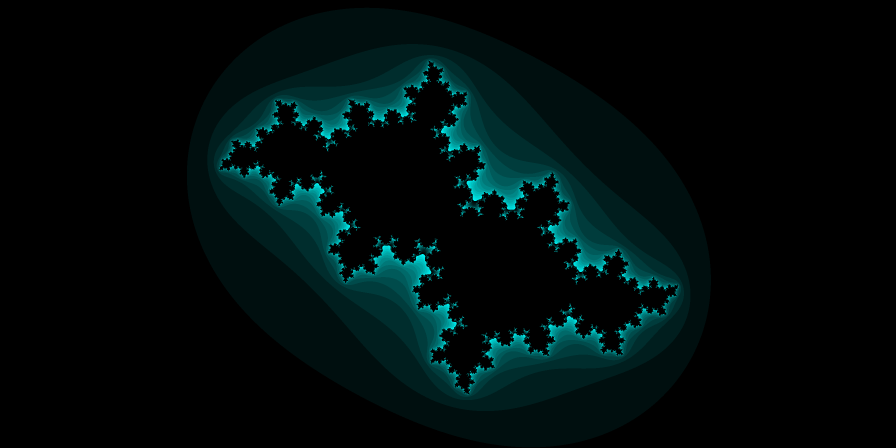
Write a WebGL 1 fragment shader that draws this background.

```glsl
precision highp float;
// A filled Julia set of z*z + c, black inside teal escape-time bands.
// c lies at a golden-mean rotation, so two large discs pinch at the centre.
// Each pixel averages a 3 x 3 grid of samples to smooth the edges.

uniform vec2 u_resolution;

const int MAX_STEPS = 60;

// Brightness from the number of steps that stay within radius 2.
float escapeGlow(vec2 z) {
  const vec2 c = vec2(-0.39054, 0.58679);
  float steps = 0.0;
  bool escaped = false;
  for (int i = 0; i < MAX_STEPS; i++) {
    z = vec2(z.x * z.x - z.y * z.y, 2.0 * z.x * z.y) + c;
    if (dot(z, z) > 4.0) {
      escaped = true;
      break;
    }
    steps += 1.0;
  }
  // The ramp restarts every 17 steps, leaving dark outlines at the rim.
  return escaped ? mod(steps, 17.0) / 17.0 : 0.0;
}

void main() {
  float glow = 0.0;
  for (int j = 0; j < 3; j++) {
    for (int i = 0; i < 3; i++) {
      vec2 subpixel = (vec2(float(i), float(j)) - 1.0) / 3.0;
      vec2 p = (gl_FragCoord.xy + subpixel - 0.5 * u_resolution) / u_resolution.y;
      // Centre the set slightly below the middle of the canvas.
      glow += escapeGlow((p - vec2(0.002, -0.008)) * 2.676);
    }
  }
  gl_FragColor = vec4(vec3(0.0, 1.0, 1.0) * glow / 9.0, 1.0);
}
```
